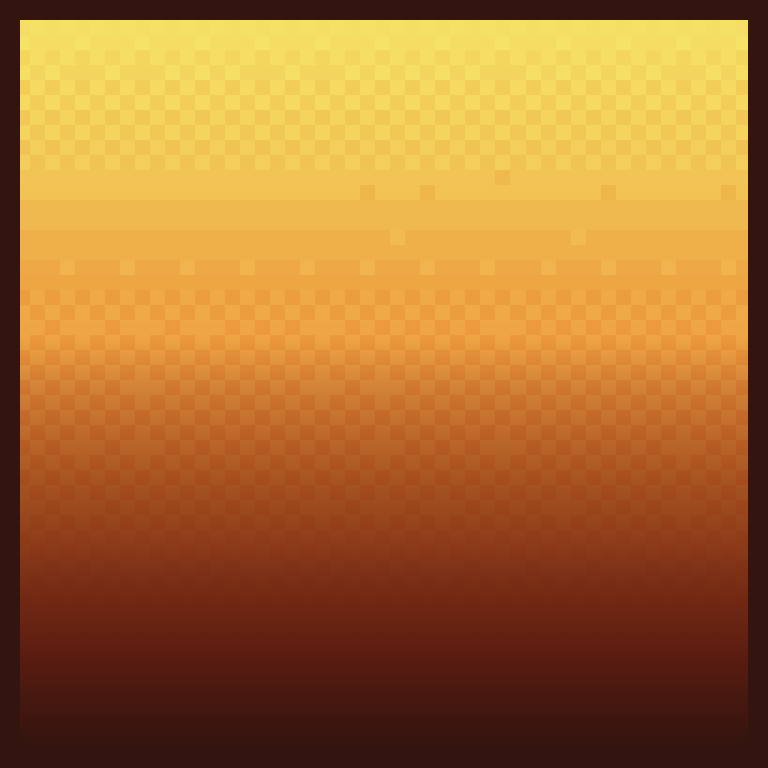
Reproduce this background procedurally as a WebGL 2 fragment shader.

```glsl
#version 300 es
precision highp float;

uniform vec2 u_resolution;
out vec4 fragColor;

float hash(vec2 p) {
    p = fract(p * vec2(0.1031, 0.1137));
    p += dot(p, p.yx + 33.33);
    return fract((p.x + p.y) * p.x * 91.7);
}

// Ordered 4x4 dither threshold, built from two 2x2 levels
float bayer2(vec2 p) {
    p = mod(p, 2.0);
    return mod(2.0 * p.x + 3.0 * p.y, 4.0);
}

float bayer4(vec2 p) {
    return (4.0 * bayer2(p) + bayer2(floor(p * 0.5)) + 0.5) / 16.0;
}

vec3 blend(vec3 base, vec3 next, float from, float to, float depth) {
    return mix(base, next, clamp((depth - from) / (to - from), 0.0, 1.0));
}

// Vertical ramp from yellow through orange to dark brown
vec3 sunsetRamp(float depth) {
    vec3 c = vec3(0.965, 0.882, 0.404);
    c = blend(c, vec3(0.955, 0.830, 0.365), 0.030, 0.124, depth);
    c = blend(c, vec3(0.950, 0.775, 0.336), 0.124, 0.221, depth);
    c = blend(c, vec3(0.942, 0.725, 0.306), 0.221, 0.280, depth);
    c = blend(c, vec3(0.935, 0.663, 0.272), 0.280, 0.358, depth);
    c = blend(c, vec3(0.930, 0.620, 0.253), 0.358, 0.440, depth);
    c = blend(c, vec3(0.815, 0.485, 0.197), 0.440, 0.508, depth);
    c = blend(c, vec3(0.745, 0.404, 0.160), 0.508, 0.560, depth);
    c = blend(c, vec3(0.655, 0.318, 0.125), 0.560, 0.625, depth);
    c = blend(c, vec3(0.575, 0.250, 0.100), 0.625, 0.690, depth);
    c = blend(c, vec3(0.460, 0.168, 0.078), 0.690, 0.768, depth);
    c = blend(c, vec3(0.350, 0.108, 0.062), 0.768, 0.859, depth);
    c = blend(c, vec3(0.275, 0.094, 0.060), 0.859, 0.911, depth);
    return blend(c, vec3(0.204, 0.078, 0.059), 0.911, 0.970, depth);
}

// Share of light cells in a row, counted from the top of the panel
float lightShare(float row) {
    if (row < 11.5) {
        return 0.3 + 0.2 * smoothstep(0.0, 4.0, row) + 0.467 * smoothstep(9.0, 11.0, row);
    }
    return step(13.5, row) * (0.085 + 0.445 * smoothstep(16.0, 18.5, row));
}

void main() {
    vec2 uv = gl_FragCoord.xy / u_resolution;
    float margin = 0.026;
    float cellSize = 0.01955;
    float depth = 1.0 - uv.y;
    vec2 cell = floor(vec2(uv.x, depth - margin) / cellSize);

    // Upper half steps in bands of two rows, lower half is smooth
    float band = margin + (floor(cell.y * 0.5) * 2.0 + 1.0) * cellSize;
    vec3 color = sunsetRamp(mix(band, depth, smoothstep(0.38, 0.44, depth)));

    // Dithered cells with a little jitter, fading towards the bottom
    float share = lightShare(cell.y);
    float jitter = (hash(cell + 7.0) - 0.5) * 0.04 * step(0.01, share);
    float lit = step(bayer4(cell), share + jitter);
    float strength = smoothstep(0.0, 0.12, depth) * (1.0 - smoothstep(0.45, 0.84, depth));
    color += (lit - share) * strength * vec3(0.012, 0.045, 0.032);

    // Dark frame
    vec2 inset = 0.5 - margin - abs(uv - 0.5);
    vec2 pixel = 0.5 / u_resolution;
    vec2 inside = smoothstep(-pixel, pixel, inset);
    color = mix(vec3(0.204, 0.078, 0.059), color, inside.x * inside.y);

    fragColor = vec4(color, 1.0);
}
```
